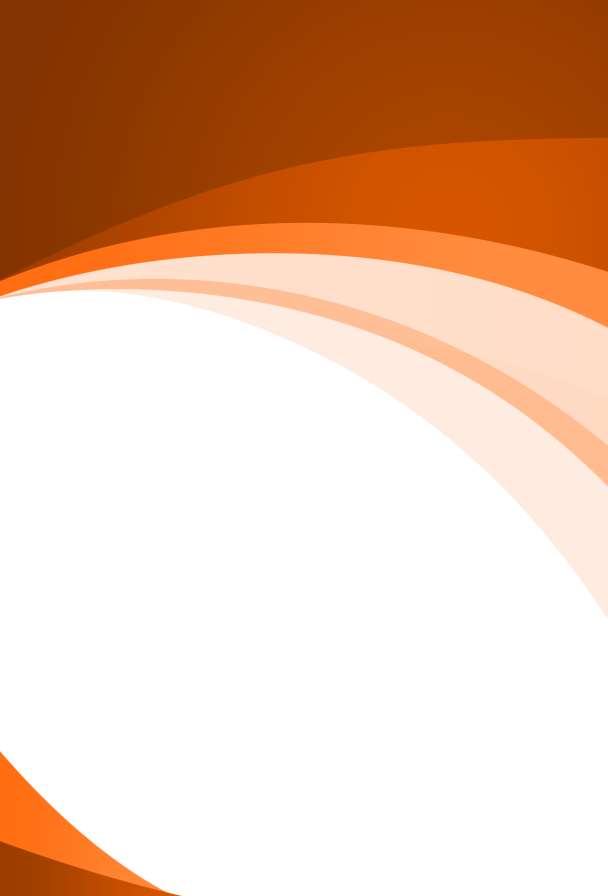
Reproduce this background procedurally as a Shadertoy shader.

```glsl
// Sweeping orange and brown ribbons over a white page, with a small curved corner.
#define BROWN_DEEP vec3(0.51, 0.20, 0.00)
#define BROWN_LIT vec3(0.675, 0.275, 0.00)
#define RUST_DEEP vec3(0.60, 0.235, 0.00)
#define RUST_LIT vec3(0.84, 0.335, 0.00)
#define ORANGE_DEEP vec3(1.00, 0.43, 0.07)
#define ORANGE_LIT vec3(1.00, 0.55, 0.25)
#define CREAM vec3(1.00, 0.885, 0.815)
#define PEACH vec3(1.00, 0.75, 0.59)
#define BLUSH vec3(1.00, 0.925, 0.88)
#define GLOW_CENTER vec2(0.74, 0.74)

// Smooth curve through five heights spaced evenly from x = 0 to x = 1.
float curve(float x, float h0, float h1, float h2, float h3, float h4) {
    float t = 4.0 * x;
    float c2 = t * (t - 1.0) / 2.0;
    float c3 = c2 * (t - 2.0) / 3.0;
    float c4 = c3 * (t - 3.0) / 4.0;
    return h0 + t * (h1 - h0)
        + c2 * (h2 - 2.0 * h1 + h0)
        + c3 * (h3 - 3.0 * h2 + 3.0 * h1 - h0)
        + c4 * (h4 - 4.0 * h3 + 6.0 * h2 - 4.0 * h1 + h0);
}

// Antialiased coverage, full where the signed height is positive.
float cover(float d) {
    return clamp(d / max(fwidth(d), 1e-5) + 0.5, 0.0, 1.0);
}

void mainImage(out vec4 fragColor, in vec2 fragCoord) {
    vec2 uv = fragCoord / iResolution.xy;
    float x = uv.x;
    float y = uv.y;

    // Shared light for the dark bands
    vec2 offset = (uv - GLOW_CENTER) * vec2(1.0, 1.47);
    float glow = 1.0 - smoothstep(0.0, 0.85, length(offset));

    // Signed heights above each ribbon edge, from lowest to highest
    float blushEdge = y - curve(x, 0.6654, 0.6680, 0.6126, 0.5039, 0.3086);
    float peachEdge = y - curve(x, 0.6667, 0.6764, 0.6517, 0.5859, 0.4570);
    float creamEdge = y - curve(x, 0.6680, 0.6888, 0.6706, 0.6120, 0.5026);
    float orangeEdge = y - curve(x, 0.6693, 0.7083, 0.7168, 0.6953, 0.6341);
    float rustEdge = y - curve(x, 0.6862, 0.7357, 0.7513, 0.7376, 0.6966);
    float brownEdge = y - curve(x, 0.6875, 0.7643, 0.8164, 0.8405, 0.8464);

    // Pale ribbons
    vec3 color = vec3(1.0);
    color = mix(color, BLUSH, cover(blushEdge));
    color = mix(color, PEACH, cover(peachEdge));
    color = mix(color, CREAM - vec3(0.0, 0.02, 0.035) * x, cover(creamEdge));

    // Faint overlapping veil
    float veilEdge = 0.617 - 0.113 * (x - 0.67) - 0.333 * (x - 0.67) * (x - 0.772) - y;
    color -= vec3(0.0, 0.012, 0.022) * cover(veilEdge) * cover(peachEdge);

    // Saturated ribbons
    vec3 orange = mix(ORANGE_DEEP, ORANGE_LIT, smoothstep(0.0, 0.9, x));
    color = mix(color, orange, cover(orangeEdge));
    color = mix(color, mix(RUST_DEEP, RUST_LIT, glow), cover(rustEdge));
    color = mix(color, mix(BROWN_DEEP, BROWN_LIT, glow), cover(brownEdge));

    // Lower left corner
    float bend = min(x, 0.5);
    float cornerEdge = 0.1615 - 0.7846 * bend + 0.767 * bend * bend - y;
    float footEdge = 0.0612 - 0.2483 * x + 0.1458 * x * x - y;
    float cornerLight = smoothstep(0.0, 0.3, x);
    color = mix(color, mix(ORANGE_DEEP, ORANGE_LIT, cornerLight), cover(cornerEdge));
    color = mix(color, mix(BROWN_DEEP, RUST_LIT, 0.3 + 0.7 * cornerLight), cover(footEdge));

    fragColor = vec4(color, 1.0);
}
```
